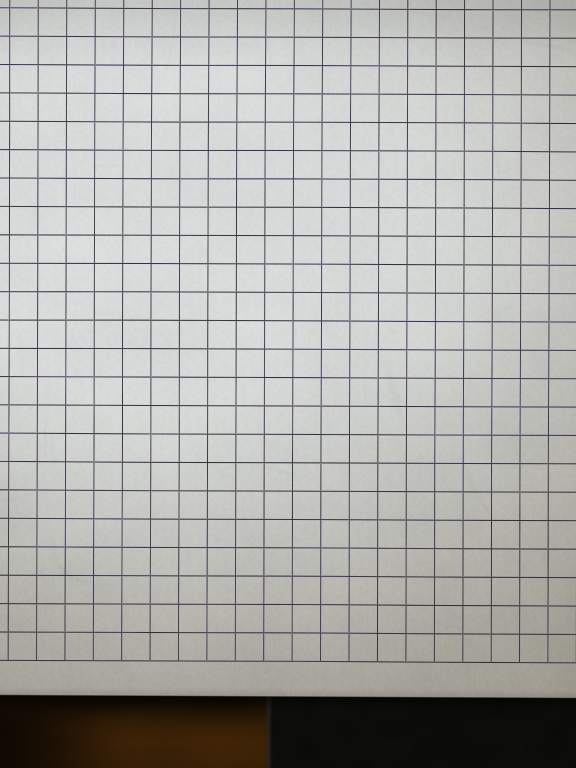
This pattern is drawn by a WebGL 2 fragment shader. Its source:

```glsl
#version 300 es
precision highp float;
// A sheet of squared paper, 20 upright and 24 level rules, lit from the upper left.
// Rules come from repeated line distances; noise adds grain, creases and uneven ink.
// Below the sheet's edge lies a dark table, half brown wood and half black.
uniform vec2 u_resolution;
out vec4 fragColor;

float hash(vec2 p) {
  return fract(sin(dot(p, vec2(127.1, 311.7))) * 43758.5453);
}

float noise(vec2 p) {
  vec2 i = floor(p), f = fract(p);
  f = f * f * (3.0 - 2.0 * f);
  return mix(mix(hash(i), hash(i + vec2(1, 0)), f.x),
             mix(hash(i + vec2(0, 1)), hash(i + vec2(1, 1)), f.x), f.y);
}

// Exact share of a pixel covered by a line, even when thinner than the pixel
float stroke(float dist, float width, float px) {
  float hi = min(0.5 * width, dist + 0.5 * px);
  float lo = max(-0.5 * width, dist - 0.5 * px);
  return clamp((hi - lo) / px, 0.0, 1.0);
}

vec3 paper(vec2 p) {
  // Cool daylight fading to a warm grey
  float fade = smoothstep(0.17, 0.8, length((p - vec2(0.22, 0.72)) * vec2(0.78, 1.0)));
  vec3 col = mix(vec3(0.845, 0.858, 0.85), vec3(0.61, 0.595, 0.555), fade);
  col *= 1.0 - 0.07 * smoothstep(0.9, 1.02, p.y);
  // Broad undulation, then fine fibre grain
  col += 0.022 * (noise(p * 9.0) - 0.5) + 0.012 * (noise(p * 31.0 + 7.0) - 0.5);
  col += 0.020 * (noise(p * vec2(330.0, 250.0)) - 0.5);
  col += 0.014 * (noise(p * 610.0 + 3.0) - 0.5);
  // Faint creases along a few noise contours
  float crease = abs(noise(p * 7.0 + 21.0) - 0.5);
  col -= 0.014 * smoothstep(0.02, 0.0, crease) * smoothstep(0.6, 0.8, noise(p * 14.0));
  return col;
}

vec3 table(vec2 p, float depth) {
  float glow = smoothstep(0.0, 0.2, p.x) * smoothstep(0.0, 0.05, depth);
  vec3 wood = mix(vec3(0.07, 0.04, 0.012), vec3(0.23, 0.13, 0.025), glow);
  wood *= 0.9 + 0.2 * noise(p * vec2(14.0, 60.0));
  vec3 black = vec3(0.038, 0.038, 0.032) + 0.015 * noise(p * 40.0);
  vec3 col = mix(wood, black, smoothstep(0.343, 0.354, p.x));
  col += 0.06 * smoothstep(0.006, 0.0, abs(p.x - 0.350));
  return col * mix(0.55, 1.0, smoothstep(0.0, 0.02, depth));
}

void main() {
  // Canvas height is one unit
  vec2 p = gl_FragCoord.xy / u_resolution.y;
  float px = 1.0 / u_resolution.y;
  vec3 col = paper(p);

  // Slightly tilted grid with its origin at the lower left crossing
  vec2 pitch = vec2(0.0370, 0.03695);
  vec2 wobble = 0.0007 * (vec2(noise(p * 5.0), noise(p * 5.0 + 40.0)) - 0.5);
  vec2 grid = p - vec2(0.0104 + 0.003 * (p.y - 0.14), 0.1402 - 0.004 * p.x) + wobble;
  vec2 index = floor(grid / pitch + 0.5);
  vec2 dist = grid - index * pitch;

  // Upright rules stop at the lowest level rule
  float upright = stroke(dist.x, 0.00125, px) * smoothstep(-px, px, grid.y);
  float level = stroke(dist.y, 0.00135, px) * step(-0.5, index.y);
  upright *= 0.82 + 0.14 * noise(vec2(index.x * 3.7, p.y * 25.0));
  level *= 0.84 + 0.14 * noise(vec2(p.x * 25.0, index.y * 5.3));

  // Ink drifts between near black, violet and navy
  vec3 ink = mix(vec3(0.14, 0.13, 0.15), vec3(0.20, 0.16, 0.31), noise(p * 6.0 + index * 0.3));
  col = mix(col, ink, max(upright, level));

  // Sheet edge with a soft darkening just above it
  float edge = p.y - (0.0951 - 0.0052 * p.x);
  col *= 1.0 - 0.08 * smoothstep(0.012, 0.0, edge);
  float soft = max(0.0012, 0.7 * px);
  col = mix(table(p, -edge), col, smoothstep(-soft, soft, edge));

  fragColor = vec4(clamp(col, 0.0, 1.0), 1.0);
}
```
